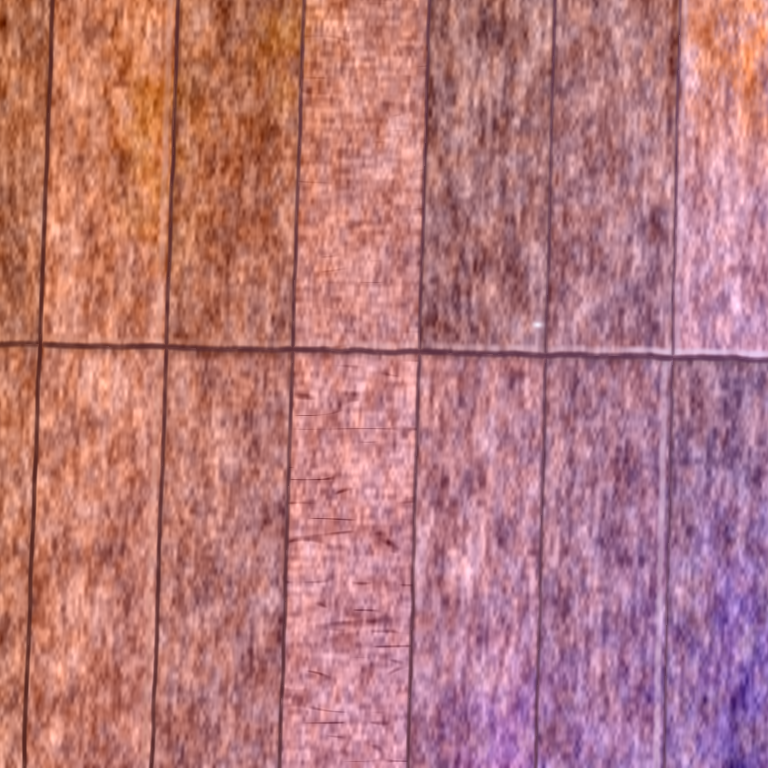
Write a three.js fragment shader that draws this texture.

```glsl
// Weathered wooden planks: seven leaning columns split by one tilted cross seam.
// Stretched value noise gives grain, flecks and cracks; a four-corner blend
// lights the boards from amber at upper left to violet at lower right.
varying vec2 vUv;

const vec3 AMBER = vec3(0.78, 0.47, 0.32);
const vec3 ROSE = vec3(0.72, 0.52, 0.56);
const vec3 COPPER = vec3(0.78, 0.50, 0.42);
const vec3 VIOLET = vec3(0.68, 0.51, 0.76);

float hash(vec2 p) {
  vec3 q = fract(vec3(p.xyx) * 0.1031);
  q += dot(q, q.yzx + 33.33);
  return fract((q.x + q.y) * q.z);
}

float noise(vec2 p) {
  vec2 i = floor(p), f = fract(p);
  f = f * f * (3.0 - 2.0 * f);
  return mix(mix(hash(i), hash(i + vec2(1.0, 0.0)), f.x),
             mix(hash(i + vec2(0.0, 1.0)), hash(i + 1.0), f.x), f.y);
}

float fbm(vec2 p) {
  float sum = 0.0, amp = 0.53;
  for (int i = 0; i < 4; i++) {
    sum += amp * noise(p);
    p = p * 2.03 + 17.3;
    amp *= 0.5;
  }
  return sum;
}

// 1 where two whole numbers agree
float same(float a, float b) { return 1.0 - step(0.5, abs(a - b)); }

// Value of the plank at a column from 0 to 6
float pick(vec4 first, vec3 last, float column) {
  float v = 0.0;
  for (int i = 0; i < 4; i++) v += first[i] * same(column, float(i));
  for (int i = 0; i < 3; i++) v += last[i] * same(column, float(i + 4));
  return v;
}

// Soft line of a given half width
float line(float d, float halfWidth, float blur) {
  return 1.0 - smoothstep(halfWidth - blur, halfWidth + blur, abs(d));
}

float glow(vec2 p, vec2 centre, vec2 radius) {
  vec2 d = (p - centre) / radius;
  return exp(-dot(d, d));
}

// Brightness offset of the wood; crossGrain turns the fibres sideways
float woodGrain(vec2 p, float crossGrain) {
  float fibre = noise(p * vec2(135.0, 24.0)) - 0.5;
  float streak = noise(p * vec2(42.0, 5.0)) - 0.5;
  float fleck = noise(p * vec2(165.0, 78.0)) - 0.5;
  float speck = noise(p * vec2(260.0, 125.0) + 7.0) - 0.5;
  float blotch = fbm(p * vec2(32.0, 22.0)) - 0.5;
  float across = noise(p * vec2(40.0, 150.0)) - 0.5;
  float fibres = mix(fibre * 0.25 + streak * 0.16, across * 0.25, crossGrain);
  return fibres + fleck * 0.25 + speck * 0.21 + blotch * 0.36;
}

vec3 stageLight(vec2 uv, float patchy) {
  vec3 c = mix(mix(COPPER, VIOLET, uv.x), mix(AMBER, ROSE, uv.x), uv.y);
  float gold = glow(uv, vec2(0.20, 0.82), vec2(0.06, 0.18))
             + glow(uv, vec2(0.37, 0.95), vec2(0.05, 0.12));
  float rust = glow(uv, vec2(0.31, 0.76), vec2(0.10, 0.25));
  float orange = glow(uv, vec2(0.98, 0.93), vec2(0.10, 0.12));
  float blue = glow(uv, vec2(0.96, 0.14), vec2(0.12, 0.20))
             + glow(uv, vec2(0.67, 0.01), vec2(0.10, 0.13));
  c += gold * patchy * vec3(0.02, 0.0, -0.10) + rust * vec3(0.02, -0.03, -0.08);
  c += orange * patchy * vec3(0.12, -0.01, -0.20);
  return c + blue * patchy * vec3(-0.07, -0.08, 0.04);
}

void main() {
  vec2 uv = vUv;

  // Plank layout
  float pitch = mix(0.1667, 0.1633, uv.y);
  float wobble = (noise(vec2(uv.x * 6.0, uv.y * 24.0)) - 0.5) * 0.002;
  float across = (uv.x + wobble - mix(0.031, 0.069, uv.y)) / pitch;
  float column = floor(across) + 1.0;
  float sideGap = (fract(across + 0.5) - 0.5) * pitch;
  float crossGap = uv.y - mix(0.552, 0.532, uv.x)
                 + (noise(vec2(uv.x * 45.0, 3.0)) - 0.5) * 0.003;
  float upper = step(0.0, crossGap);

  // Board tone and wood
  float tone = mix(pick(vec4(0.98, 1.03, 0.96, 1.10), vec3(1.02, 0.96, 0.88), column),
                   pick(vec4(0.89, 1.03, 0.90, 1.07), vec3(0.88, 0.94, 1.09), column), upper);
  vec2 wood = vec2(across * pitch, uv.y) + vec2(column * 0.37 + 1.0, upper * 0.71);
  float crossGrain = 0.75 * same(column, 3.0) + 0.3 * same(column, 2.0);
  float patchy = smoothstep(0.15, 0.75, fbm(uv * vec2(38.0, 24.0) + 5.0)) * 1.2;
  vec3 color = stageLight(uv, patchy) * tone;
  color += woodGrain(wood, crossGrain) * vec3(0.86, 0.84, 0.80);
  color += (noise(wood * vec2(70.0, 42.0) + 31.0) - 0.5) * vec3(0.05, -0.02, -0.09);

  // Thin broken cracks running sideways on the pale column
  float ridge = abs(noise(wood * vec2(13.0, 60.0) + 9.0) - 0.5);
  float crack = line(ridge, 0.05, 0.05) * smoothstep(0.45, 0.75, noise(wood * vec2(35.0, 48.0)));
  color -= crack * same(column, 3.0) * mix(0.20, 0.08, upper);

  // Pale worn edges beside the seams, broken by wear
  float rightEdge = mix(pick(vec4(0.0, 0.6, 0.0, 0.1), vec3(0.1, 0.8, 0.0), column),
                        pick(vec4(0.0, 0.8, 0.0, 0.3), vec3(0.1, 0.0, 0.0), column), upper);
  float leftEdge = same(column, 6.0) * upper * 0.5;
  float wear = 0.45 + 0.75 * noise(uv * vec2(70.0, 55.0));
  float worn = line(sideGap + 0.010, 0.004, 0.003) * rightEdge
             + line(sideGap - 0.007, 0.003, 0.003) * leftEdge;
  float lip = line(crossGap - 0.008, 0.004, 0.004) * mix(0.35, 0.9, uv.x * uv.x);
  vec3 wornColor = mix(vec3(0.87, 0.62, 0.51), vec3(0.91, 0.80, 0.94), uv.x);
  color = mix(color, wornColor, clamp((worn * 0.75 + lip) * wear, 0.0, 0.9));

  // Dark seams, thinner and fainter to the right, with a soft shadow
  vec3 seamColor = mix(vec3(0.33, 0.14, 0.11), vec3(0.38, 0.22, 0.36), uv.x);
  float fade = mix(0.90, 0.55, uv.x) * (0.70 + 0.5 * noise(uv * vec2(8.0, 60.0)));
  float crossFade = 0.62 + 0.32 * noise(uv * vec2(75.0, 9.0));
  float seam = max(line(sideGap, mix(0.0026, 0.0018, uv.x), 0.0018) * fade,
                   line(crossGap, 0.0036, 0.0026) * crossFade);
  float shade = max(line(sideGap, 0.004, 0.004), line(crossGap + 0.003, 0.006, 0.005));
  color = mix(color * (1.0 - 0.14 * shade), seamColor, min(seam, 0.95));

  // Bright chip above the cross seam
  color = mix(color, vec3(0.98, 0.93, 0.98), glow(uv, vec2(0.70, 0.577), vec2(0.006, 0.004)));
  gl_FragColor = vec4(clamp(color, 0.0, 1.0), 1.0);
}
```
